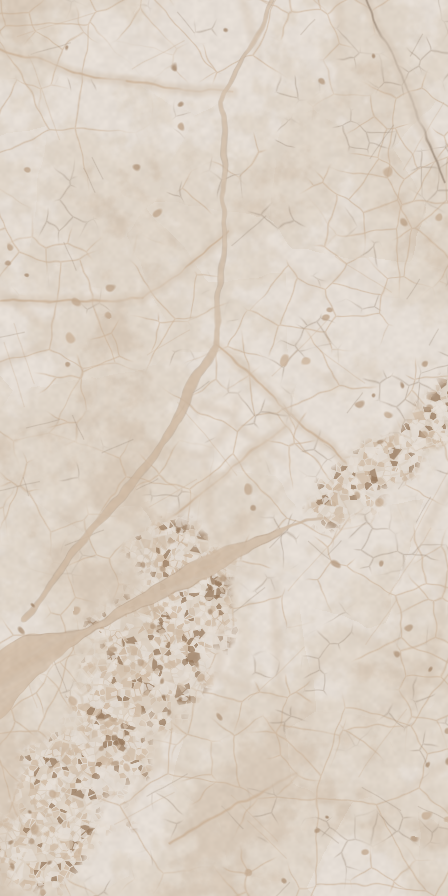
Write a Shadertoy shader that draws this texture.

```glsl
#define PALE vec3(.897, .866, .834)
#define CREAM vec3(.873, .832, .783)
#define SAND vec3(.842, .785, .722)
#define TAN vec3(.80, .705, .608)
#define BROWN vec3(.60, .48, .37)
#define GREY vec3(.64, .575, .51)
#define WARP .045
#define CRACK_WIDTH .0011
#define HAIRLINES 64
#define GRAIN_SCALE 38.0

vec2 hash2(vec2 p) {
  return fract(sin(vec2(dot(p, vec2(127.1, 311.7)), dot(p, vec2(269.5, 183.3)))) * 43758.5);
}
float noise(vec2 p) {
  vec2 i = floor(p), f = fract(p);
  f = f * f * (3.0 - 2.0 * f);
  return mix(mix(hash2(i).x, hash2(i + vec2(1, 0)).x, f.x),
             mix(hash2(i + vec2(0, 1)).x, hash2(i + 1.0).x, f.x), f.y);
}
float fbm(vec2 p) {
  float sum = 0.0, amp = .5;
  for (int i = 0; i < 5; i++, amp *= .5) {
    sum += amp * noise(p);
    p = mat2(1.6, 1.2, -1.2, 1.6) * p + 7.3;
  }
  return sum;
}
// Border distance, centre distance, two random values
vec4 cells(vec2 p) {
  vec2 base = floor(p), f = fract(p), nearest = vec2(0), id = base;
  float best = 9.0, border = 9.0;
  for (int k = 0; k < 9; k++) {
    vec2 g = vec2(k % 3 - 1, k / 3 - 1), r = g + hash2(base + g) - f;
    if (dot(r, r) < best) { best = dot(r, r); nearest = r; id = base + g; }
  }
  for (int k = 0; k < 25; k++) {
    vec2 g = vec2(k % 5 - 2, k / 5 - 2), r = g + hash2(base + g) - f;
    vec2 across = r - nearest;
    if (dot(across, across) > .0001)
      border = min(border, dot(.5 * (r + nearest), normalize(across)));
  }
  return vec4(border, sqrt(best), hash2(id + 41.0));
}
float segment(vec2 p, vec2 a, vec2 b) {
  vec2 ap = p - a, ab = b - a;
  return length(ap - ab * clamp(dot(ap, ab) / dot(ab, ab), 0.0, 1.0));
}
float stroke(float d, float halfWidth) {
  float soft = max(.0028, 1.0 / iResolution.x);
  return 1.0 - smoothstep(halfWidth - soft, halfWidth + soft, d);
}
// Broken cracks along cell borders
float cracks(vec2 p, float scale, float threshold) {
  float gate = smoothstep(threshold, threshold + .2, noise(p * scale * .9 + scale));
  return gate * stroke(cells(p * scale).x / scale, CRACK_WIDTH);
}

void mainImage(out vec4 fragColor, in vec2 fragCoord) {
  vec2 p = fragCoord / iResolution.xy * vec2(1, 2);
  vec2 bend = vec2(fbm(p * 5.0), fbm(p * 5.0 + 31.0)) - .48;
  vec2 jitter = vec2(noise(p * 38.0), noise(p * 38.0 + 17.0)) - .5;
  vec2 q = p + WARP * bend + .006 * jitter;

  // Cloudy ground with faint plates and pale lenses
  float cloud = fbm(p * 4.0 + 3.0) + .45 * (fbm(p * 26.0) - .48);
  cloud += .16 * (cells(q * 4.5 + 2.0).z - .5);
  vec3 col = mix(SAND, CREAM, smoothstep(.22, .43, cloud));
  col = mix(col, PALE, smoothstep(.45, .66, cloud));
  vec3 lens[3] = vec3[3](vec3(.43, .55, .13), vec3(.21, 1.92, .1), vec3(.5, 1.03, .12));
  for (int i = 0; i < 3; i++) {
    vec2 r = mat2(.8, -.6, .6, .8) * (q - lens[i].xy) * vec2(1, 1.5);
    col = mix(col, PALE + .008, .8 - .8 * smoothstep(.75, 1.0, length(r) / lens[i].z));
  }

  // Crack networks, denser on the right
  float dense = .12 * smoothstep(.35, .75, p.x);
  float haze = 1.0 - smoothstep(0.0, .11, cells(q * 5.0 + 9.0).x);
  col = mix(col, SAND, .5 * haze * smoothstep(.35, .65, noise(p * 4.0)));
  col = mix(col, TAN, .75 * cracks(q, 5.5, .48 - dense));
  col = mix(col, TAN, .75 * cracks(q + 4.0, 11.0, .56 - dense));
  col = mix(col, GREY, .5 * cracks(q + 8.0, 18.0, .68 - dense));

  // Oblique hairlines
  for (int i = 0; i < HAIRLINES; i++) {
    vec2 seed = hash2(vec2(i, 5)), shape = hash2(vec2(i, 19)), mid = seed * vec2(1, 2);
    float angle = (shape.x < .55 ? .65 : -.85) + .9 * (seed.x - .5);
    vec2 reach = (.02 + .09 * shape.y * shape.y) * vec2(cos(angle), sin(angle));
    float d = segment(mix(p, q, .3), mid - reach, mid + reach);
    col = mix(col, shape.y > .6 ? TAN : GREY, .5 * stroke(d, .0005));
  }

  // Branch veins
  vec4 branch[8] = vec4[8](vec4(0, 1.88, .28, 1.82), vec4(.28, 1.82, .52, 1.79),
    vec4(0, 1.33, .32, 1.34), vec4(.32, 1.34, .51, 1.48), vec4(.48, 1.22, .8, .95),
    vec4(.82, 2, 1, 1.58), vec4(.36, .83, .64, 1.05), vec4(.38, .12, .66, .27));
  for (int i = 0; i < 8; i++) {
    float d = segment(q, branch[i].xy, branch[i].zw);
    float fade = .35 + .65 * smoothstep(.3, .6, noise(p * 11.0 + float(i)));
    col = mix(col, SAND, .6 - .6 * smoothstep(.004, .02, d));
    col = mix(col, i == 5 ? GREY : TAN, .9 * fade * stroke(d, .0022));
  }

  // Long rising vein with darker rims
  vec2 path[7] = vec2[7](vec2(.05, .62), vec2(.26, .88), vec2(.39, 1.06), vec2(.48, 1.22),
    vec2(.51, 1.61), vec2(.49, 1.77), vec2(.62, 2.01));
  float trunk = 9.0;
  for (int i = 0; i < 6; i++) trunk = min(trunk, segment(q, path[i], path[i + 1]));
  float low = 1.0 - smoothstep(1.15, 1.3, p.y);
  float trunkW = mix(.005, .009, low) * (.5 + noise(p * 9.0));
  col = mix(col, mix(SAND, TAN, .5 + .25 * low), .85 * stroke(trunk, trunkW));
  col = mix(col, GREY, .5 * stroke(abs(trunk - trunkW), .0006) * noise(p * 14.0));

  // Broken stone beside the band
  float rubble = max(1.0 - segment(q, vec2(.42, .7), vec2(.06, .08)) / .15,
                     1.0 - segment(q, vec2(.76, .89), vec2(1.02, 1.1)) / .08);
  rubble = smoothstep(.1, .55, rubble + 1.3 * (fbm(p * 13.0) - .48));
  col = mix(col, mix(SAND, CREAM, noise(p * 40.0)), .65 * rubble);
  for (float i = 1.0; i < 3.0; i++) {
    vec4 c = cells((p + .006 * jitter) * GRAIN_SCALE * i);
    vec3 stone = c.z < .5 ? PALE : c.z < .86 ? mix(SAND, TAN, c.w) : BROWN;
    col = mix(col, stone, .75 * rubble * smoothstep(.03, .16, c.x) * step(.35, c.w));
  }

  // Stray chips
  vec4 chip = cells((p + .012 * jitter) * 24.0 + 5.0);
  float body = 1.0 - smoothstep(-.07, .07, chip.y - .08 - .16 * chip.w);
  col = mix(col, mix(BROWN, TAN, chip.w), .75 * body * step(.95 - .18 * rubble, chip.z));

  // Tapered band with lengthwise streaks
  float bandY = .48 + .66 * p.x - .2 * p.x * p.x;
  float offset = p.y - bandY + .05 * bend.y + .008 * jitter.x, swell = (p.x - .42) / .17;
  float bandW = .078 - .078 * smoothstep(0.0, .23, p.x) + .025 * exp(-swell * swell);
  bandW *= .8 + .4 * noise(p * 12.0);
  float tip = 1.0 - smoothstep(.7, .77, p.x), streak = fbm(vec2(p.x * 7.0, offset * 60.0));
  col = mix(col, mix(TAN, SAND, .15 + .65 * streak), .92 * tip * stroke(abs(offset), bandW));
  float rim = stroke(abs(abs(offset) - bandW), .0008);
  col = mix(col, BROWN, .5 * tip * rim * noise(p * 17.0));

  col += .022 * (noise(p * 110.0) - .5) + .018 * (noise(p * 55.0) - .5);
  fragColor = vec4(col, 1);
}
```
